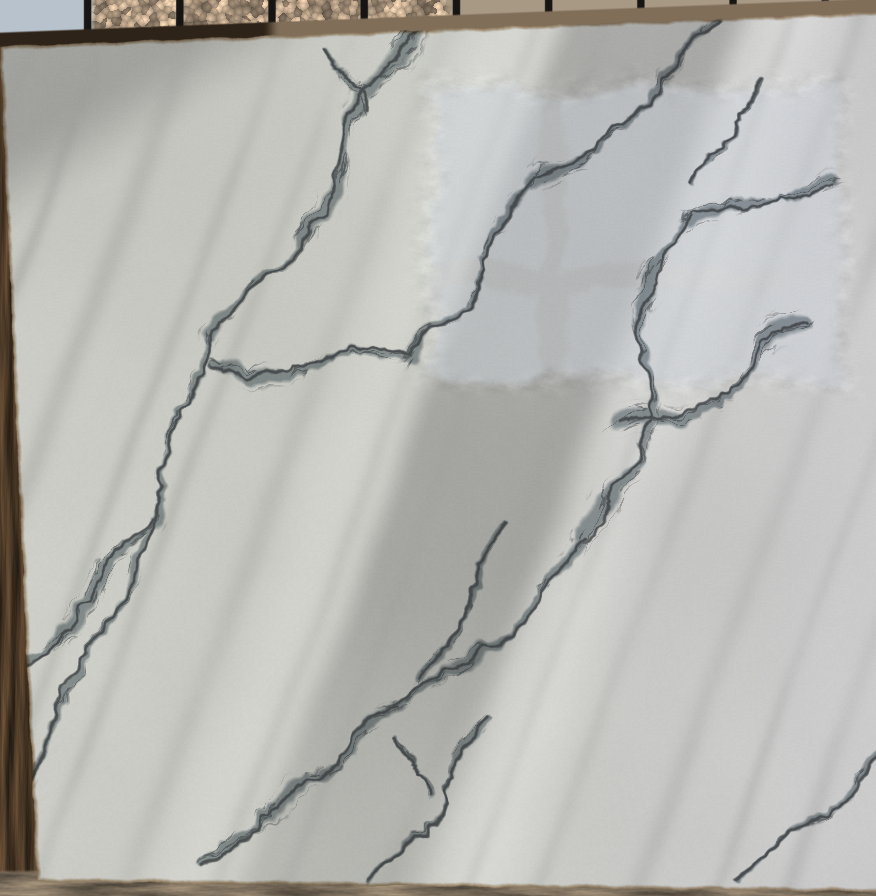
Give the GLSL for this texture, as a Shadertoy shader.

```glsl
// A glossy white marble slab with grey veins, lying in slanted sun and shade.
// Veins are segments bent by layered sines; light is soft bands and a rippled
// window reflection; cellular noise makes the gravel behind the slab.

#define VEIN_WIDTH 0.0095
#define TWIG_WIDTH 0.0042
#define BEND 0.13
#define SHADOW_SLANT 0.38
#define SHADE_DEPTH 0.165
#define BAR_COUNT 10.5
#define LIT_STONE vec3(0.785, 0.79, 0.765)
#define SKY_GLOSS vec3(0.80, 0.82, 0.85)
#define VEIN_TINT vec3(0.60, 0.64, 0.66)
#define VEIN_DARK vec3(0.20, 0.21, 0.22)
#define WOOD vec3(0.33, 0.25, 0.17)
#define GRAVEL vec3(0.79, 0.69, 0.58)

// Start and end of each vein, in canvas units
const vec4 VEINS[12] = vec4[12](
  vec4(.24, .62, .47, .96), vec4(.24, .62, .18, .41), vec4(.18, .41, .02, .26),
  vec4(.18, .41, .04, .14), vec4(.24, .59, .47, .61), vec4(.47, .61, .61, .80),
  vec4(.61, .80, .83, .98), vec4(.23, .03, .45, .21), vec4(.45, .21, .67, .40),
  vec4(.67, .40, .79, .76), vec4(.79, .76, .95, .79), vec4(.70, .53, .93, .63));
const vec4 TWIGS[6] = vec4[6](
  vec4(.42, .02, .56, .20), vec4(.84, .01, 1., .15), vec4(.79, .80, .87, .91),
  vec4(.47, .24, .57, .42), vec4(.41, .87, .37, .94), vec4(.45, .17, .49, .11));

float hash(vec2 p) {
  return fract(sin(dot(p, vec2(127.1, 311.7))) * 43758.5);
}

// Layered, rotated sines, roughly -1 to 1
float waves(vec2 p) {
  float sum = 0., amp = .5;
  for (int i = 0; i < 6; i++) {
    sum += amp * sin(p.x + 1.3 * sin(p.y + sum));
    p = mat2(.8, .6, -.6, .8) * p * 1.9 + 1.7;
    amp *= .55;
  }
  return sum;
}

// Cellular noise: distance to the nearest grain and that grain's shade
vec2 cells(vec2 p) {
  vec2 best = vec2(9., 0.);
  for (int k = 0; k < 9; k++) {
    vec2 id = floor(p) + vec2(k % 3, k / 3) - 1.;
    float d = length(id + vec2(hash(id), hash(id + 7.3)) - p);
    if (d < best.x) best = vec2(d, hash(id + 3.1));
  }
  return best;
}

// Coverage of one vein: x = grey body, y = dark cracks
vec2 vein(vec2 p, vec4 ends, float width, float seed) {
  vec2 dir = ends.zw - ends.xy, rel = p - ends.xy;
  float len = length(dir);
  dir /= len;
  float t = dot(rel, dir), s = dot(rel, vec2(-dir.y, dir.x));
  float over = t - clamp(t, 0., len);
  if (abs(s) > .12 || abs(over) > .03) return vec2(0);
  float h = clamp(t / len, 0., 1.);
  s += BEND * len * sin(3.14159 * h) * waves(vec2(h * 4., seed));
  float w = width * (.25 + 1.1 * abs(waves(vec2(t * 16., seed + 5.))));
  float side = s - .7 * w * sin(t * 17. + seed);
  float body = 1. - smoothstep(.55 * w, w + .0025, length(vec2(side, over)));
  float crack = s + .6 * w * waves(vec2(t * 45., seed));
  float line = 1. - smoothstep(.0005, .0030, length(vec2(crack, over)));
  float strands = 1. - smoothstep(.02, .15, abs(waves(vec2(t * 28., s * 150.) + seed)));
  strands *= 1. - smoothstep(.8 * w, 2.1 * w, length(vec2(side, over)));
  return vec2(body, max(line * .85, strands * .6));
}

// Gravel, railing and planks around the slab
vec3 backdrop(vec2 uv, float top) {
  vec2 grain = cells(uv * 130.);
  vec3 col = GRAVEL * (.6 + .6 * grain.y) * (1.1 - .4 * grain.x);
  col = mix(col, vec3(.72, .76, .80), 1. - smoothstep(.10, .11, uv.x));
  col = mix(col, vec3(.66, .60, .52), smoothstep(.50, .52, uv.x));
  float rail = abs(fract(uv.x * 9.5 + .55) - .5);
  col = mix(col, vec3(.09, .08, .08), 1. - smoothstep(.03, .05, rail));
  float plank = 1. - smoothstep(.014, .017, uv.y - top);
  vec3 plankCol = mix(WOOD * .55, vec3(.50, .43, .35), smoothstep(.30, .32, uv.x));
  col = mix(col, plankCol, plank);
  float fibre = waves(vec2(uv.x * 320., uv.y * 14.));
  float leftWood = (1. - smoothstep(.05, .06, uv.x)) * (1. - smoothstep(.945, .95, uv.y));
  col = mix(col, WOOD * (.85 + .45 * fibre), leftWood);
  vec3 floorCol = vec3(.56, .50, .42) * (.85 + .3 * waves(uv * vec2(30., 200.)));
  return mix(col, floorCol, 1. - smoothstep(.025, .03, uv.y));
}

// Stone colour under sun, shadow bands and window reflection
vec3 litStone(vec2 uv) {
  float q = uv.x - SHADOW_SLANT * uv.y + .006 * waves(uv * 6.);
  float band = smoothstep(.255, .295, q) * (1. - smoothstep(.45, .495, q));
  band *= mix(.45, 1., smoothstep(.0, .4, uv.y));
  float corner = smoothstep(-.05, .07, uv.y - .77 - .62 * uv.x);
  float shade = max(band, corner * 1.1);
  float bar = abs(fract(q * BAR_COUNT + .12 * sin(q * 23.)) - .5);
  float bars = exp(-bar * bar * 70.) * (.55 + .4 * waves(uv * 4. + 9.));
  float glow = exp(-pow((q - .535) / .05, 2.)) + .8 * exp(-pow((q - .215) / .05, 2.));
  vec3 col = LIT_STONE + .055 * glow + .022 * waves(uv * 5. + 3.);
  col += vec3(.0, -.006, .02) * smoothstep(.4, 1., uv.x);
  col *= 1. - SHADE_DEPTH * shade - .10 * max(bars, 0.) * (1. - .8 * shade);
  // Window pane with rippled borders and dim glazing bars
  vec2 g = uv + .012 * vec2(waves(uv * 32.), waves(uv * 32. + 20.));
  vec2 inset = vec2(.235, .165) - abs(g - vec2(.725, .738));
  float pane = smoothstep(-.006, .012, min(inset.x, inset.y));
  vec2 glazing = smoothstep(.008, .018, abs(g - vec2(.635, .69)));
  pane *= .7 + .3 * min(glazing.x, glazing.y);
  col = mix(col, SKY_GLOSS, .5 * pane);
  float rim = exp(-pow(min(inset.x, inset.y) / .014, 2.));
  return col + .04 * rim * waves(uv * vec2(130., 190.));
}

void mainImage(out vec4 fragColor, in vec2 fragCoord) {
  vec2 uv = fragCoord / iResolution.xy;
  // Veins, with a shared jagged warp
  vec2 p = uv + .011 * vec2(waves(uv * 9.), waves(uv * 9. + 40.));
  p += .0035 * vec2(waves(uv * 48.), waves(uv * 48. + 13.));
  vec2 ink = vec2(0);
  for (int i = 0; i < 12; i++) ink = max(ink, vein(p, VEINS[i], VEIN_WIDTH, float(i) * 3.7));
  for (int i = 0; i < 6; i++) ink = max(ink, vein(p, TWIGS[i], TWIG_WIDTH, float(i) * 5.3 + 50.));
  vec3 stone = litStone(uv);
  stone *= mix(vec3(1), VEIN_TINT, ink.x * .9);
  stone = mix(stone, VEIN_DARK, ink.y * .85);
  stone += .012 * (hash(floor(uv * 500.)) - .5);
  // Slab outline with a worn rim
  float top = .948 + .038 * uv.x;
  float inside = min(top - uv.y, min(uv.x - .043 + .045 * uv.y, uv.y - .017 + .012 * uv.x));
  inside += .0015 * waves(uv * 90.);
  stone *= mix(vec3(.72, .62, .50), vec3(1), smoothstep(.0, .005, inside));
  vec3 col = mix(backdrop(uv, top), stone, smoothstep(-.001, .001, inside));
  fragColor = vec4(clamp(col, 0., 1.), 1.);
}
```
